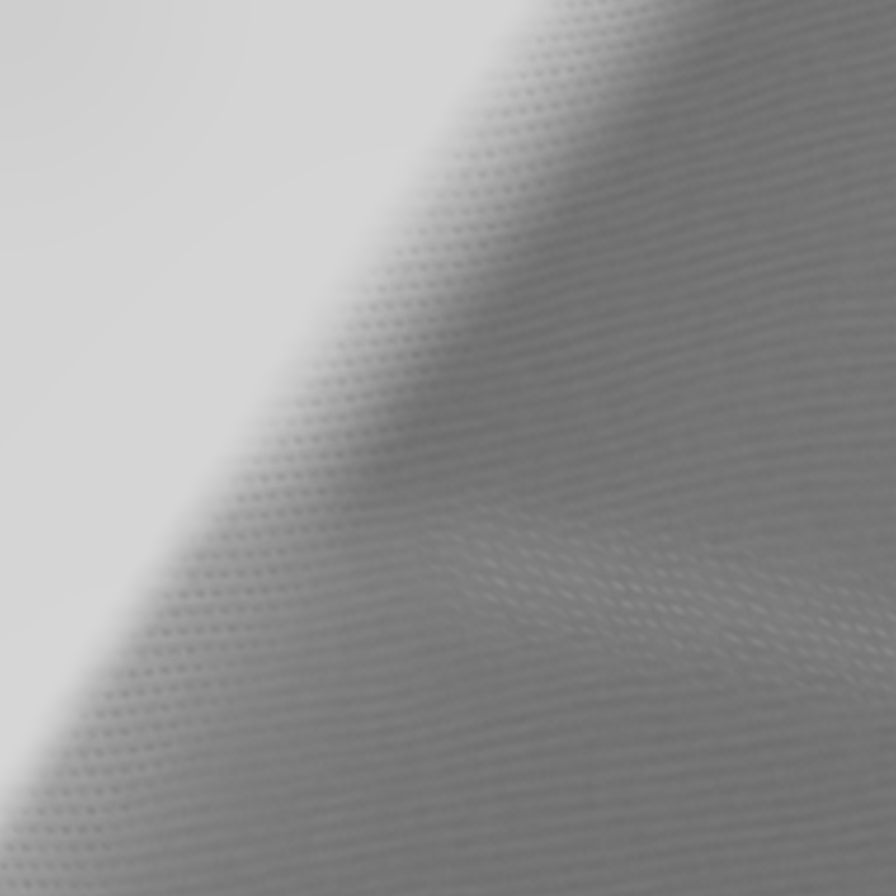
Write a Shadertoy shader that draws this texture.

```glsl
const float BACKDROP = 0.832;
const float SHADOW = 0.447;
const float EDGE_SLOPE = 0.667;     // horizontal run of the cloth edge per unit height
const float EDGE_BASE = 0.10;       // height where the edge leaves the left side
const float EDGE_SOFTNESS = 0.035;
const float ROWS = 47.0;
const float COLUMNS = 54.0;
const float ROW_TILT = 0.13;
const float RIB_DEPTH = 0.011;
const float STITCH_DEPTH = 0.050;
const float GRAIN = 0.012;

float hash(vec2 p) {
    p = fract(p * vec2(0.1031, 0.1130));
    p += dot(p, p.yx + 33.33);
    return fract((p.x + p.y) * p.x * 17.0);
}

float noise(vec2 p) {
    vec2 cell = floor(p);
    vec2 f = fract(p);
    f = f * f * (3.0 - 2.0 * f);
    float low = mix(hash(cell), hash(cell + vec2(1, 0)), f.x);
    float high = mix(hash(cell + vec2(0, 1)), hash(cell + vec2(1, 1)), f.x);
    return mix(low, high, f.y);
}

// Horizontal distance into the cloth from its bright edge
float clothDepth(vec2 p) {
    return p.x - EDGE_SLOPE * (p.y - EDGE_BASE);
}

// Lighter ridge crossing the shaded side
float ridgeMask(vec2 p) {
    float center = 0.36 - 0.20 * (p.x - 0.6);
    float across = (p.y - center) / 0.075;
    return exp(-across * across) * smoothstep(0.40, 0.58, p.x);
}

float clothShade(vec2 p, float depth) {
    // Steep fold above, slow falloff below
    float foldWidth = 0.195 + 0.05 * smoothstep(0.55, 1.0, p.y);
    float fold = 0.29 * (1.0 - smoothstep(0.0, foldWidth, depth));
    float slope = 0.215 * exp(-max(depth, 0.0) / 0.18);
    float upper = smoothstep(0.33, 0.52, p.y + 0.15 * (p.x - 0.4));
    float shade = SHADOW + mix(slope, fold, upper);
    shade += 0.045 * ridgeMask(p);
    shade += 0.012 * upper * smoothstep(0.25, 0.6, depth);
    return shade;
}

// Rounded stitches in offset rows, centred near zero
float stitches(vec2 grid, float lean) {
    float row = floor(grid.y);
    grid.x += 0.5 * mod(row, 2.0);
    vec2 id = vec2(floor(grid.x), row);
    vec2 q = fract(grid) - 0.5;
    q.x += lean * q.y;
    float spot = exp(-dot(q * q, vec2(9.0, 16.0)));
    return (spot - 0.38) * mix(0.55, 1.2, hash(id + 7.0));
}

float weave(vec2 p, float depth) {
    vec2 warp = vec2(noise(p * 9.0), noise(p * 9.0 + 40.0)) - 0.5;
    float tilt = ROW_TILT * smoothstep(-0.1, 0.6, depth);
    vec2 grid = vec2(p.x * COLUMNS, (p.y - tilt * p.x) * ROWS) + 0.5 * warp;

    // Long ribs, broken by uneven thread tension
    float tension = mix(0.4, 1.3, noise(grid * vec2(0.35, 1.0)));
    float ribs = RIB_DEPTH * tension * sin(6.2832 * grid.y);

    // Dark gaps on the lit strip, light stitches on the ridge
    float strip = smoothstep(-0.01, 0.05, depth) * (1.0 - smoothstep(0.08, 0.25, depth));
    float gaps = -STITCH_DEPTH * strip * stitches(grid, 0.3);
    float ridge = ridgeMask(p);
    vec2 ridgeGrid = vec2(grid.x * 0.8, (p.y + 0.18 * p.x) * ROWS * 1.1) + 0.5 * warp;
    float raised = STITCH_DEPTH * ridge * stitches(ridgeGrid, 0.7);
    return ribs * (1.0 - 0.7 * ridge) + gaps + raised;
}

void mainImage(out vec4 fragColor, in vec2 fragCoord) {
    vec2 p = fragCoord / iResolution.xy;
    float depth = clothDepth(p);

    // Smooth backdrop, dimmer towards the upper left corner
    float backdrop = BACKDROP - 0.025 * smoothstep(0.35, 0.0, length(p - vec2(0, 1)));
    backdrop += 0.008 * smoothstep(-0.4, -0.05, depth) * (1.0 - p.y);

    // Shaded cloth with its weave and grain
    float cloth = clothShade(p, depth) + weave(p, depth);
    cloth += GRAIN * (noise(p * 190.0) - 0.5) + GRAIN * (noise(p * 70.0) - 0.5);

    // Blurred edge, slightly ragged from the thread rows
    float ragged = depth + 0.008 * (noise(p * vec2(40.0, 60.0)) - 0.5);
    float cover = smoothstep(-EDGE_SOFTNESS, EDGE_SOFTNESS * 1.6, ragged);
    fragColor = vec4(vec3(mix(backdrop, cloth, cover)), 1.0);
}
```
